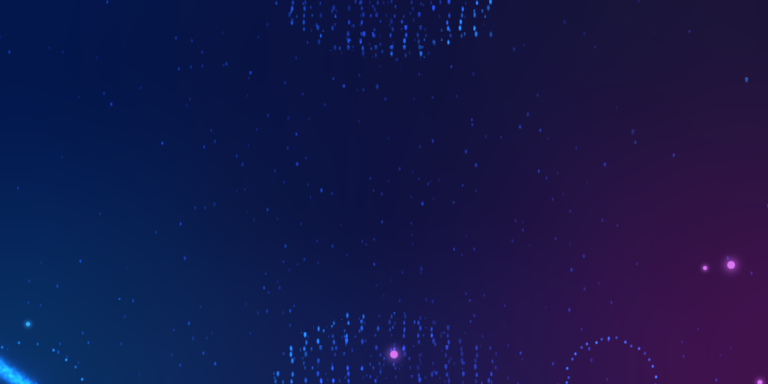
A Shadertoy shader for this background:

```glsl
const vec3 BLUE = vec3(0.10, 0.28, 0.88);
const vec3 CYAN = vec3(0.08, 0.58, 1.00);
const vec3 PINK = vec3(0.86, 0.46, 0.95);

float hash(vec2 p) {
    vec3 q = fract(vec3(p.xyx) * 0.1031);
    q += dot(q, q.yzx + 33.33);
    return fract((q.x + q.y) * q.z);
}

vec2 hash2(vec2 p) {
    return vec2(hash(p), hash(p + 57.3));
}

float gradientNoise(vec2 p) {
    vec2 i = floor(p), f = fract(p);
    vec2 u = f * f * f * (f * (f * 6.0 - 15.0) + 10.0);
    vec4 corner;
    for (int k = 0; k < 4; k++) {
        vec2 o = vec2(k & 1, k >> 1);
        float angle = 6.2832 * hash(i + o);
        corner[k] = dot(vec2(cos(angle), sin(angle)), f - o);
    }
    return mix(mix(corner.x, corner.y, u.x), mix(corner.z, corner.w, u.x), u.y);
}

vec3 backdrop(vec2 uv) {
    vec3 left = mix(vec3(0.035, 0.19, 0.39), vec3(0.01, 0.09, 0.30), smoothstep(0.0, 0.85, uv.y));
    vec3 middle = mix(vec3(0.075, 0.10, 0.31), vec3(0.05, 0.07, 0.25), smoothstep(0.0, 0.5, uv.y));
    vec3 right = mix(vec3(0.25, 0.07, 0.30), vec3(0.11, 0.08, 0.22), smoothstep(0.1, 1.0, uv.y));
    vec3 color = mix(left, middle, smoothstep(0.0, 0.55, uv.x));
    return mix(color, right, smoothstep(0.42, 1.0, uv.x));
}

// Soft-edged oval; pixel is the height of one pixel in canvas units
float oval(vec2 p, vec2 radii, float pixel) {
    float d = (length(p / radii) - 1.0) * radii.x;
    return 1.0 - smoothstep(-pixel, pixel, d);
}

// At most one jittered speck per grid cell
float specks(vec2 p, vec2 cell, vec2 jitter, float density, vec2 radii, float seed, float pixel) {
    vec2 id = floor(p / cell);
    vec2 rnd = hash2(id + seed);
    vec2 center = (id + 0.5 + (rnd - 0.5) * jitter) * cell;
    float present = step(hash(id + seed + 19.7), density);
    float light = mix(0.35, 1.0, hash(id + seed + 41.1));
    return present * light * oval(p - center, radii * mix(0.75, 1.2, rnd.y), pixel);
}

// Elliptic dome filled with columns of specks, densest at its rim
vec3 dome(vec2 p, vec2 center, vec2 radii, float light, float seed, float pixel) {
    vec2 cell = vec2(0.037, 0.017);
    vec2 mid = (floor(p / cell) + 0.5) * cell;
    float d = length((mid - center) / radii);
    float inside = 1.0 - smoothstep(0.97, 1.08, d);
    float rim = smoothstep(0.55, 0.95, d);
    float density = inside * mix(0.35, 0.85, rim);
    float strong = specks(p, cell, vec2(0.25, 0.4), density, vec2(0.0032, 0.006), seed, pixel);
    float fine = specks(p, cell * 0.7, vec2(0.7), inside * 0.3, vec2(0.002, 0.004), seed + 7.0, pixel);
    return mix(BLUE, CYAN, light * rim) * (strong * mix(0.55, 1.1, light) + 0.6 * fine);
}

// Beads spaced along the upper half of an ellipse
float beadArc(vec2 p, vec2 center, vec2 radii, float count, float pixel) {
    float sum = 0.0;
    for (float i = 0.0; i <= count; i++) {
        float angle = 3.1416 * i / count;
        vec2 bead = center + radii * vec2(cos(angle), sin(angle));
        bead += (hash2(vec2(i, count)) - 0.5) * 0.012;
        sum += oval(p - bead, vec2(0.003, 0.0035), pixel) * mix(0.4, 1.0, hash(vec2(count, i)));
    }
    return sum;
}

vec3 addOrb(vec3 color, vec2 p, vec2 center, float radius, vec3 tint, float pixel) {
    float d = length(p - center);
    color += tint * 0.4 * exp(-d * d / (radius * radius * 3.5));
    return mix(color, tint, oval(p - center, vec2(radius), pixel));
}

float segmentDistance(vec2 p, vec2 a, vec2 b) {
    vec2 along = b - a;
    return length(p - a - along * clamp(dot(p - a, along) / dot(along, along), 0.0, 1.0));
}

void mainImage(out vec4 fragColor, in vec2 fragCoord) {
    float pixel = 1.0 / iResolution.y;
    vec2 p = fragCoord * pixel;
    vec3 color = backdrop(fragCoord / iResolution.xy);
    color *= 1.0 + 0.05 * gradientNoise(p * 3.0);

    // Scattered dust, thicker in the middle and near the floor
    float middle = exp(-pow((p.x - 1.0) / 0.5, 2.0));
    float clump = 0.7 + gradientNoise(p * 5.0 + 3.0);
    float density = clump * (0.02 + 0.13 * middle + 0.05 * (1.0 - smoothstep(0.0, 0.5, p.y)));
    color += BLUE * 0.65 * specks(p, vec2(0.034), vec2(0.75), density, vec2(0.0026, 0.004), 3.0, pixel);
    color += BLUE * 0.4 * specks(p + 0.4, vec2(0.027), vec2(0.75), density, vec2(0.002, 0.003), 11.0, pixel);

    // Domes of specks at the top and bottom
    float topLight = mix(0.3, 1.0, smoothstep(0.95, 1.2, p.x));
    float bottomLight = mix(0.85, 0.15, smoothstep(0.85, 1.15, p.x));
    color += dome(p, vec2(1.01, 1.03), vec2(0.29, 0.175), topLight, 23.0, pixel);
    color += dome(p, vec2(1.0, -0.01), vec2(0.28, 0.195), bottomLight, 31.0, pixel);

    // Beaded arcs
    color += mix(BLUE, CYAN, 0.5) * beadArc(p, vec2(1.59, 0.0), vec2(0.115, 0.12), 18.0, pixel);
    color += CYAN * 0.7 * beadArc(p, vec2(0.05, -0.02), vec2(0.17, 0.125), 12.0, pixel);

    // Bright streak in the lower left corner
    float streak = segmentDistance(p, vec2(-0.03, 0.065), vec2(0.075, -0.01));
    float grain = 0.9 + 0.5 * gradientNoise(p * 90.0);
    color += CYAN * grain * exp(-pow(streak / 0.018, 2.0));
    color += BLUE * 0.25 * exp(-streak / 0.03);

    // Glowing orbs
    color = addOrb(color, p, vec2(0.073, 0.156), 0.005, vec3(0.2, 0.7, 0.98), pixel);
    color = addOrb(color, p, vec2(1.026, 0.077), 0.010, PINK, pixel);
    color = addOrb(color, p, vec2(1.904, 0.310), 0.010, PINK, pixel);
    color = addOrb(color, p, vec2(1.836, 0.302), 0.005, PINK, pixel);
    color = addOrb(color, p, vec2(1.979, 0.004), 0.006, PINK, pixel);

    fragColor = vec4(clamp(color, 0.0, 1.0), 1.0);
}
```
